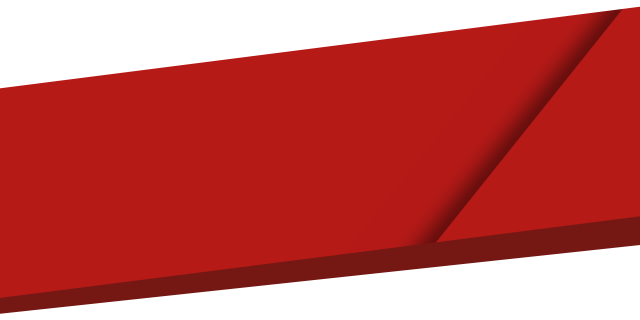
Write a Shadertoy shader that draws this background.

```glsl
// A slanted red ribbon on white, with a dark lower rim and a shaded diagonal fold.

#define RED vec3(0.71, 0.10, 0.09)
#define RIM_RED vec3(0.46, 0.09, 0.07)
#define PAPER vec3(1.0)
#define RIBBON_SLOPE 0.1275
#define RIBBON_TOP 0.724
#define RIBBON_BOTTOM 0.069
#define RIM_SLOPE 0.1074
#define RIM_BOTTOM 0.0195
#define FOLD_START vec2(1.362, 0.242)
#define FOLD_END vec2(1.945, 0.971)
#define SHADOW_WIDTH 0.052
#define SHADOW_STRENGTH 0.42

// Signed distance above the line y = slope * x + height.
float aboveLine(vec2 p, float slope, float height) {
    return (p.y - slope * p.x - height) / sqrt(1.0 + slope * slope);
}

// Signed distance to the left of the line from a to b.
float leftOfLine(vec2 p, vec2 a, vec2 b) {
    vec2 direction = normalize(b - a);
    return dot(p - a, vec2(-direction.y, direction.x));
}

// Antialiased coverage of the positive side of an edge.
float coverage(float signedDist) {
    return clamp(0.5 + signedDist * iResolution.y, 0.0, 1.0);
}

void mainImage(out vec4 fragColor, in vec2 fragCoord) {
    vec2 p = fragCoord / iResolution.y;

    // Soft shadow that falls to the left of the fold
    float foldDist = leftOfLine(p, FOLD_START, FOLD_END);
    float falloff = max(foldDist, 0.0) / SHADOW_WIDTH;
    float shadow = SHADOW_STRENGTH * exp(-falloff * falloff) * coverage(foldDist);
    vec3 ribbon = RED * (1.0 - shadow);

    // Layers from back to front: paper, rim, ribbon
    float belowTop = coverage(-aboveLine(p, RIBBON_SLOPE, RIBBON_TOP));
    float aboveRim = coverage(aboveLine(p, RIM_SLOPE, RIM_BOTTOM));
    float aboveBottom = coverage(aboveLine(p, RIBBON_SLOPE, RIBBON_BOTTOM));
    vec3 color = mix(RIM_RED, ribbon, aboveBottom);
    color = mix(PAPER, color, belowTop * aboveRim);

    fragColor = vec4(color, 1.0);
}
```
